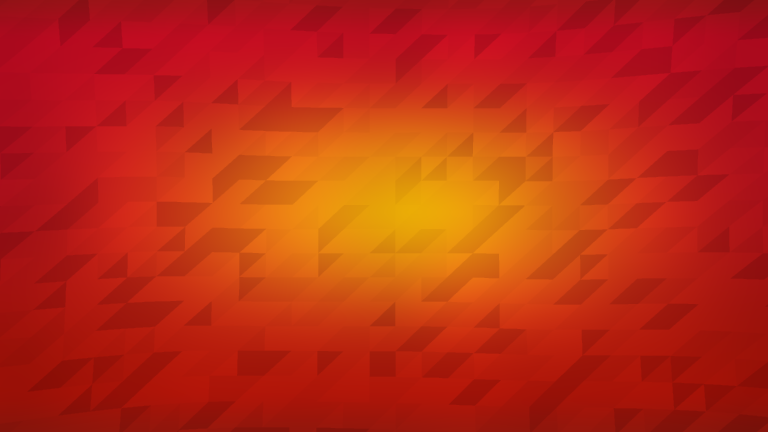
This background is drawn by a WebGL 1 fragment shader. Its source:

```glsl
precision highp float;

uniform vec2 u_resolution;

const vec3 CRIMSON = vec3(0.72, 0.035, 0.125);
const vec3 DEEP_RED = vec3(0.63, 0.06, 0.025);
const vec3 EMBER = vec3(0.79, 0.175, 0.075);
const vec3 ORANGE = vec3(0.865, 0.435, 0.095);
const vec3 GOLD = vec3(0.92, 0.67, 0.025);
const vec3 RUST = vec3(0.50, 0.10, 0.06);

float hash(vec3 p) {
  p = fract(p * vec3(0.1031, 0.1030, 0.0973));
  p += dot(p, p.yzx + 33.33);
  return fract((p.x + p.y) * p.z);
}

float noise(vec2 p) {
  vec2 cell = floor(p);
  vec2 f = fract(p);
  f = f * f * (3.0 - 2.0 * f);
  float low = mix(hash(vec3(cell, 7.0)), hash(vec3(cell + vec2(1.0, 0.0), 7.0)), f.x);
  float high = mix(hash(vec3(cell + vec2(0.0, 1.0), 7.0)), hash(vec3(cell + 1.0, 7.0)), f.x);
  return mix(low, high, f.y);
}

// Soft ellipse: higher power gives a flatter, boxier middle
float glow(vec2 p, vec2 center, vec2 radius, float power) {
  vec2 d = pow(abs(p - center) / radius, vec2(power));
  return exp(-(d.x + d.y));
}

// Stretch the grid outward and bend its lines towards the borders
vec2 warp(vec2 p) {
  vec2 q = p / (1.0 + 0.13 * dot(p, p));
  q.y += 0.008 * sin(p.x * 5.0 + 0.6) * smoothstep(0.2, 0.6, length(p));
  return q;
}

// Tone of the triangle under p; some neighbours join into slanted bars
float facet(vec2 p, vec2 cellSize) {
  vec2 grid = warp(p) / cellSize + vec2(40.556, 40.542);
  vec2 cell = floor(grid);
  vec2 f = fract(grid);
  float upper = step(f.x, f.y);
  vec2 bar = cell + vec2(1.0 - upper, 0.0);
  float barTone = hash(vec3(bar, 5.0));
  float ownTone = hash(vec3(cell, upper * 19.0 + 31.0));
  float joined = step(0.45, hash(vec3(bar, 53.0)));
  float tone = mix(ownTone, barTone, joined);
  // Mostly pale steps with a sparse set of dark ones
  return 0.55 - 0.5 * floor(tone * 3.0) * 0.5 - 0.85 * step(0.8, tone);
}

// Facet tone averaged over a 3x3 grid spanning slightly over a pixel
float smoothFacet(vec2 p, vec2 cellSize, float pixel) {
  float sum = 0.0;
  for (int y = -1; y <= 1; y++) {
    for (int x = -1; x <= 1; x++) {
      vec2 offset = vec2(float(x), float(y)) * 0.45;
      sum += facet(p + offset * pixel, cellSize);
    }
  }
  return sum / 9.0;
}

vec3 backdrop(vec2 p, float halfWidth) {
  vec3 color = mix(DEEP_RED, CRIMSON, smoothstep(-0.38, 0.14, p.y));
  color = mix(color, EMBER, 0.95 * glow(p, vec2(0.02, -0.02), vec2(0.74, 0.31), 2.6));
  color = mix(color, ORANGE, glow(p, vec2(0.03, 0.025), vec2(0.47, 0.225), 2.8));
  color = mix(color, GOLD, glow(p, vec2(0.06, 0.01), vec2(0.26, 0.14), 1.7));

  // Muted rims and darker sides
  float rim = smoothstep(0.40, 0.52, abs(p.y));
  color = mix(color, RUST, 0.6 * rim);
  float sides = smoothstep(0.65, 1.0, abs(p.x) / halfWidth);
  return color * (1.0 - 0.11 * sides);
}

void main() {
  float pixel = 1.0 / u_resolution.y;
  vec2 p = (gl_FragCoord.xy - 0.5 * u_resolution) * pixel;
  vec3 color = backdrop(p, 0.5 * u_resolution.x * pixel);

  // Triangles fade out inside the golden core
  float core = glow(p, vec2(0.04, 0.01), vec2(0.30, 0.16), 2.0);
  float contrast = mix(0.115, 0.025, core);
  float tone = smoothFacet(p, vec2(0.0593, 0.0556), pixel);
  color *= 1.0 + contrast * tone * vec3(0.85, 1.25, 0.9);

  // Broad uneven light across the facets
  color *= 0.96 + 0.09 * noise(p * 5.0 + 20.0);
  gl_FragColor = vec4(color, 1.0);
}
```
